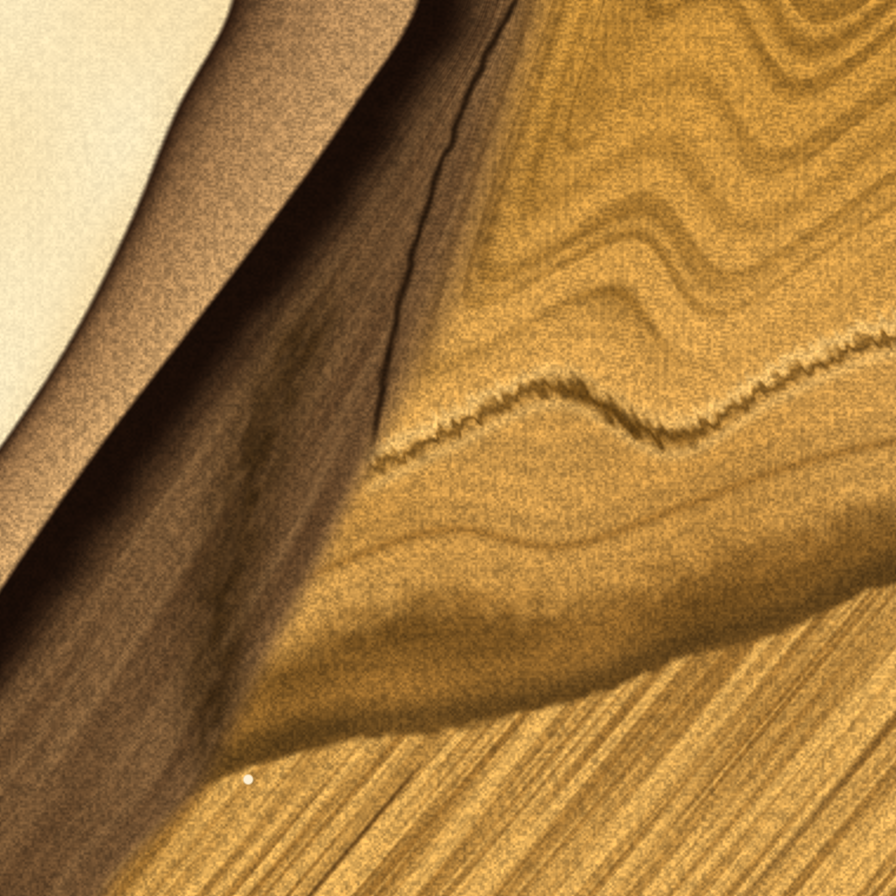
Reproduce this texture procedurally as a Shadertoy shader.

```glsl
float hash(vec2 p) {
    return fract(sin(dot(p, vec2(127.1, 311.7))) * 43758.5453);
}

float noise(vec2 p) {
    vec2 i = floor(p), f = fract(p);
    f = f * f * (3.0 - 2.0 * f);
    return mix(mix(hash(i), hash(i + vec2(1, 0)), f.x),
               mix(hash(i + vec2(0, 1)), hash(i + vec2(1, 1)), f.x), f.y);
}

// Smooth cubic through nine evenly spaced knots over 0..1
float curve(float t, float k[9]) {
    int i = int(clamp(floor(t * 8.0), 0.0, 7.0));
    float f = t * 8.0 - float(i);
    float a = k[max(i - 1, 0)], b = k[i], c = k[i + 1], d = k[min(i + 2, 8)];
    return b + 0.5 * f * (c - a + f * (2.0 * a - 5.0 * b + 4.0 * c - d + f * (3.0 * (b - c) + d - a)));
}

float ledgeHeight(float x) {
    return curve(x, float[9](0.28, 0.34, 0.40, 0.455, 0.517, 0.567, 0.511, 0.576, 0.625));
}

float bell(float x, float width) {
    return exp(-x * x / (width * width));
}

// Folded layers above the ledge, turned upright along the left hinge
vec3 foldedSand(vec2 p) {
    float lift = p.y - 0.51;
    float hinge = 0.49 + 0.64 * (p.y - 0.62) - p.x;
    float bend = 0.5 * (hinge + sqrt(hinge * hinge + 0.0004));
    float fold = ledgeHeight(p.x - 0.36 * lift) * (1.0 + 0.5 * max(lift, 0.0));
    float s = p.y - fold - 2.5 * bend + 0.006 * noise(p * 14.0);
    float broad = noise(vec2(s * 34.0, 2.0 + p.x));
    float fine = noise(vec2(s * 95.0, 7.0 + p.x * 2.0));
    float lines = smoothstep(0.45, 0.9, broad) * 0.55 + smoothstep(0.5, 0.95, fine) * 0.5;
    lines *= smoothstep(0.0, 0.16, p.y - ledgeHeight(p.x)) * (0.6 + 0.6 * noise(p * 7.0));
    lines += 0.3 * bell(hinge - 0.015, 0.04) * smoothstep(0.62, 0.8, p.y);
    vec3 col = mix(vec3(0.86, 0.64, 0.32), vec3(0.79, 0.57, 0.24), smoothstep(0.5, 0.95, p.y));
    return mix(col, vec3(0.46, 0.31, 0.10), clamp(lines, 0.0, 0.85));
}

// Diagonal streaks below the wet band
vec3 streakedSand(vec2 p) {
    float across = p.x - 0.85 * p.y;
    float streak = 0.6 * noise(vec2(across * 75.0, p.y * 4.0)) + 0.4 * noise(vec2(across * 190.0, p.y * 6.0));
    vec3 col = mix(vec3(0.60, 0.42, 0.18), vec3(0.89, 0.68, 0.35), smoothstep(0.15, 0.75, streak));
    float crack = bell(across - 0.345, 0.004) * smoothstep(0.17, 0.12, p.y)
                + 0.7 * bell(across - 0.832, 0.005);
    return mix(col, vec3(0.32, 0.20, 0.07), 0.75 * crack);
}

vec3 goldenSand(vec2 p) {
    float ledge = p.y - ledgeHeight(p.x);
    float wetTop = p.y - curve(p.x, float[9](0.15, 0.20, 0.25, 0.31, 0.349, 0.33, 0.37, 0.417, 0.447));
    float wetBase = p.y - curve(p.x, float[9](0.0, 0.06, 0.13, 0.17, 0.185, 0.213, 0.257, 0.294, 0.349));
    float ragged = noise(p * 60.0) - 0.5;

    // Smooth shelf with one thin layer line
    vec3 shelf = mix(vec3(0.80, 0.58, 0.27), vec3(0.87, 0.65, 0.33), noise(p * vec2(5.0, 12.0)));
    shelf *= 1.0 - 0.12 * noise(vec2(wetTop * 70.0, p.x * 2.0));
    shelf = mix(shelf, vec3(0.55, 0.37, 0.14), 0.55 * bell(wetTop - 0.06, 0.006));
    vec3 col = mix(shelf, foldedSand(p), smoothstep(-0.004, 0.004, ledge));

    // Crumbling ledge: pale rims around a dark broken line
    float deep = bell(p.x - 0.69, 0.09);
    float crumble = noise(vec2((p.x + 0.5 * p.y) * 170.0, p.y * 70.0)) - 0.5;
    float start = smoothstep(0.40, 0.42, p.x);
    float rim = bell(ledge - 0.017 + 0.014 * crumble, 0.010) * (1.0 - 0.5 * deep) + 0.6 * bell(ledge + 0.018, 0.008);
    col = mix(col, vec3(0.96, 0.78, 0.47), 0.65 * start * rim);
    float gap = bell(ledge + 0.018 * crumble, 0.007 + 0.007 * deep);
    col = mix(col, vec3(0.34, 0.22, 0.06), start * gap * (0.65 + 0.25 * deep));

    // Wet band, darkest along its lower lip
    float wet = 1.0 - smoothstep(-0.045, 0.025, wetTop + 0.025 * ragged);
    vec3 damp = mix(vec3(0.40, 0.27, 0.10), vec3(0.62, 0.43, 0.18), noise(vec2(p.x * 9.0, wetBase * 36.0)));
    damp *= 1.0 - 0.3 * bell(wetBase - 0.018, 0.02);
    col = mix(col, damp, wet * 0.92);
    return mix(streakedSand(p), col, smoothstep(-0.005, 0.007, wetBase + 0.010 * ragged));
}

// Shaded brown slope with streaks converging upwards
vec3 shadedSlope(vec2 p, float across) {
    float streak = noise(vec2(across * 15.0, p.y * 5.0)) * 0.6 + noise(vec2(across * 42.0, p.y * 12.0)) * 0.4;
    vec3 col = mix(vec3(0.35, 0.24, 0.14), vec3(0.53, 0.39, 0.24), streak);
    float side = p.x - 0.228 - 0.55 * pow(p.y - 0.2, 2.0);
    float patchMask = bell(side - 0.012, 0.038) * smoothstep(0.08, 0.2, p.y) * smoothstep(0.74, 0.6, p.y);
    float chips = noise(vec2((p.x - 0.4 * p.y) * 130.0, p.y * 45.0));
    return mix(col, vec3(0.20, 0.13, 0.05), patchMask * (0.4 + 0.5 * chips));
}

void mainImage(out vec4 fragColor, in vec2 fragCoord) {
    vec2 p = fragCoord / iResolution.xy;
    float crest = p.x - curve(p.y, float[9](-0.4, -0.3, -0.2, -0.1, 0.0, 0.082, 0.145, 0.197, 0.26));
    float brink = p.x - curve(p.y, float[9](-0.25, -0.155, -0.06, 0.022, 0.11, 0.206, 0.301, 0.39, 0.466));
    float shade = p.x - curve(p.y, float[9](-0.17, -0.08, 0.014, 0.104, 0.197, 0.289, 0.385, 0.468, 0.54));
    float foot = p.x - curve(p.y, float[9](0.117, 0.225, 0.29, 0.358, 0.419, 0.482, 0.532, 0.567, 0.60));

    // Golden ground, shaded slope and the crease between them
    float blur = mix(0.018, 0.045, smoothstep(0.45, 0.7, p.y));
    vec3 col = mix(shadedSlope(p, shade / (shade - foot)), goldenSand(p), smoothstep(-blur, blur, foot));
    float t = p.y - 0.5;
    float crease = p.x - 0.416 - 0.12 * t - 0.39 * t * t + 0.006 * (noise(p * 50.0) - 0.5);
    col = mix(col, vec3(0.12, 0.07, 0.03), 0.85 * bell(crease, 0.0045) * smoothstep(-0.03, 0.04, t));

    // Deep shadow
    col = mix(vec3(0.10, 0.05, 0.025), col, smoothstep(-0.045, 0.04, shade + 0.012 * (noise(p * 25.0) - 0.5)));

    // Tan flank, darkened beside the crest
    float flank = clamp(crest / (crest - brink), 0.0, 1.0);
    vec3 tan_ = mix(vec3(0.59, 0.43, 0.27), vec3(0.84, 0.66, 0.43), flank * (1.1 - 0.4 * p.y));
    tan_ *= 0.97 + 0.06 * noise(vec2(flank * 14.0, p.y * 5.0));
    tan_ = mix(tan_, vec3(0.12, 0.06, 0.03), exp(-max(crest, 0.0) / (0.012 + 0.016 * smoothstep(0.6, 1.0, p.y))));
    col = mix(tan_, col, smoothstep(-0.005, 0.005, brink));

    // Sunlit cream face
    vec3 cream = mix(vec3(0.99, 0.93, 0.77), vec3(0.95, 0.83, 0.60), 0.5 * noise(p * 6.0) + 0.3 * bell(crest, 0.03));
    col = mix(cream, col, smoothstep(-0.005, 0.004, crest));

    // Sand grain and a white pebble
    float grain = 0.6 * noise(p * 380.0) + 0.4 * noise(p.yx * 210.0 + 9.0) - 0.5;
    col *= 1.0 + grain * mix(0.5, 0.12, smoothstep(0.02, -0.02, crest));
    col = mix(col, vec3(1.0, 0.94, 0.82), smoothstep(0.007, 0.004, length(p - vec2(0.277, 0.130))));
    fragColor = vec4(clamp(col, 0.0, 1.0), 1.0);
}
```
